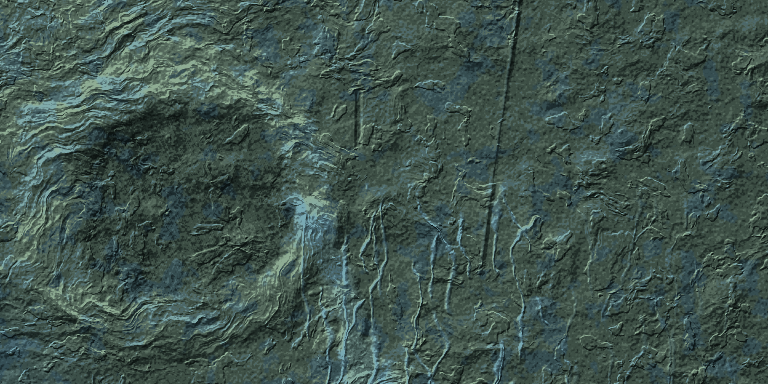
Write a WebGL 2 fragment shader that draws this texture.

```glsl
#version 300 es
precision highp float;
// Thick green-grey paint in relief: a ragged folded ring with a trailing strand,
// a long seam and thin upright veins. All parts add to one height field, which is
// lit from the upper left by finite differences and coloured by a tone ramp.
uniform vec2 u_resolution;
out vec4 fragColor;

const vec2 RING_CENTRE = vec2(0.46, 0.47);
const vec2 RING_RADII = vec2(0.36, 0.31);
const vec2 TO_LIGHT = vec2(-0.5, 0.85);
const float SAMPLE_STEP = 0.0018;
const float BASE_TONE = 0.47;
const float RELIEF_CONTRAST = 0.54;
const float GRAIN = 0.20;
const int VEINS = 22;
const vec3 SHADOW = vec3(0.05, 0.08, 0.07);
const vec3 DARK = vec3(0.13, 0.18, 0.16);
const vec3 BODY = vec3(0.24, 0.31, 0.27);
const vec3 LIGHT = vec3(0.33, 0.41, 0.36);
const vec3 SHINE = vec3(0.56, 0.68, 0.58);
const vec3 BLUE_TINT = vec3(0.85, 0.98, 1.22);

struct Layers { float ring, inside, tail, strip, seam, bead, vein, flakes, groove; };

float hash(vec2 p) {
  vec3 a = fract(p.xyx * 0.1031);
  a += dot(a, a.yzx + 33.33);
  return fract((a.x + a.y) * a.z);
}

float noise(vec2 p) {
  vec2 i = floor(p), f = fract(p);
  f = f * f * (3.0 - 2.0 * f);
  return mix(mix(hash(i), hash(i + vec2(1, 0)), f.x),
             mix(hash(i + vec2(0, 1)), hash(i + vec2(1, 1)), f.x), f.y);
}

// Sum of four octaves: x smooth, y with sharp crests
vec2 fractal(vec2 p) {
  vec2 sum = vec2(0.0);
  float amp = 0.533;
  for (int i = 0; i < 4; i++) {
    float n = noise(p);
    sum += amp * vec2(n, 1.0 - abs(2.0 * n - 1.0));
    p = mat2(1.6, 1.2, -1.2, 1.6) * p + 13.7;
    amp *= 0.5;
  }
  return sum;
}

float fbm(vec2 p) { return fractal(p).x; }
float crests(vec2 p) { return fractal(p).y; }

float below(float edge, float fade, float x) {
  return 1.0 - smoothstep(edge, edge + fade, x);
}

// Large and small domain warp
vec2 flow(vec2 p) {
  vec2 q = p + 0.14 * (vec2(fbm(p * 4.5 + 3.0), fbm(p * 4.5 + 41.0)) - 0.5);
  return q + 0.03 * (vec2(fbm(p * 24.0), fbm(p * 24.0 + 19.0)) - 0.5);
}

// Broken lines, each running upward with its own lean and wander
float veinLines(vec2 q) {
  float sum = 0.0;
  for (int i = 0; i < VEINS; i++) {
    float id = float(i), seed = hash(vec2(id, 4.0));
    float x = 0.78 + 0.052 * id + 0.5 * (hash(vec2(id, 9.0)) - 0.6) * (q.y - 0.2);
    x += 0.07 * (noise(vec2(q.y * 9.0, id * 7.0)) - 0.5);
    float width = 0.003 + 0.008 * noise(vec2(q.y * 40.0, id * 3.0));
    float broken = smoothstep(0.36, 0.5, noise(vec2(q.y * 13.0 + seed * 50.0, id)));
    float span = below(0.22 + 0.3 * seed, 0.06, q.y) * (i < 13 ? 1.0 : 0.4);
    sum = max(sum, below(0.0, width, abs(q.x - x)) * broken * span);
  }
  return sum;
}

Layers layersAt(vec2 p, vec2 q) {
  Layers k;
  float r = length((q - RING_CENTRE) / RING_RADII);
  k.ring = below(0.06, 0.12 + 0.2 * noise(p * 6.0 + 2.0), abs(r - 1.0));
  k.inside = below(0.76, 0.12, r);
  // Strand that leaves the ring at its lower right
  float across = q.x - (0.79 + 0.44 * (0.45 - q.y));
  k.tail = below(0.02, 0.04, abs(across)) * below(0.42, 0.08, q.y);
  // Long leaning seam with a smooth strip on its right
  vec2 s = mix(p, q, 0.12);
  float d = s.x - (1.25 + 0.144 * (s.y - 0.27));
  float reach = smoothstep(0.24, 0.34, p.y);
  k.strip = smoothstep(0.0, 0.01, d) * below(0.06, 0.05, d) * reach;
  k.seam = below(-0.002, 0.005, d) * smoothstep(-0.16, -0.02, d) * reach;
  k.bead = exp(-pow((d + 0.004) / 0.004, 2.0)) * reach * noise(p * 14.0);
  k.vein = veinLines(mix(p, q, 0.7));
  k.flakes = below(0.45, 0.6, p.x) * smoothstep(0.4, 0.8, p.y) * (1.0 - k.inside);
  k.groove = below(0.003, 0.009, abs(s.x - 0.935)) * below(0.06, 0.03, abs(p.y - 0.69));
  return k;
}

float paintHeight(vec2 p) {
  vec2 q = flow(p);
  Layers k = layersAt(p, q);
  float rough = (1.0 - 0.8 * k.strip) * (1.0 - 0.6 * k.ring);
  // Ground: swells, patchy sharp crests, crumbs and grain
  float patchy = 0.25 + smoothstep(0.35, 0.7, noise(p * 9.0 + 21.0));
  float h = 0.020 * fbm(q * 9.0);
  h += 0.012 * rough * patchy * crests(q * vec2(12.0, 16.0));
  h += 0.005 * rough * smoothstep(0.56, 0.68, fbm(q * 26.0 + 60.0));
  h += 0.0018 * noise(p * 140.0);
  // Ring folds turn with angle and radius
  vec2 v = (q - RING_CENTRE) / RING_RADII;
  float r = length(v);
  h += k.ring * (0.006 + 0.034 * crests(3.2 * v / max(r, 0.01) + r * vec2(3.0, 4.5)));
  // Directed strokes: scratches, strand fibres and flakes
  h += k.inside * 0.016 * crests(vec2(dot(p, vec2(27.0, 14.0)), dot(q, vec2(-3.0, 6.0))));
  h += k.tail * (0.010 + 0.014 * crests(vec2((q.x + 0.44 * q.y) * 26.0, q.y * 6.0)));
  h += k.flakes * 0.018 * crests(mat2(7.0, -7.0, 4.0, 20.0) * q);
  return h + 0.006 * k.vein + 0.003 * k.seam + 0.003 * k.bead - 0.008 * k.groove;
}

vec3 toneRamp(float t) {
  vec3 c = mix(SHADOW, DARK, smoothstep(0.0, 0.25, t));
  c = mix(c, BODY, smoothstep(0.25, 0.42, t));
  c = mix(c, LIGHT, smoothstep(0.46, 0.6, t));
  return mix(c, SHINE, smoothstep(0.64, 0.92, t));
}

void main() {
  vec2 p = gl_FragCoord.xy / u_resolution.y;
  Layers k = layersAt(p, flow(p));
  float h = paintHeight(p);
  vec2 slope = vec2(paintHeight(p + vec2(SAMPLE_STEP, 0.0)) - h,
                    paintHeight(p + vec2(0.0, SAMPLE_STEP)) - h) / SAMPLE_STEP;
  float lit = -dot(slope, TO_LIGHT);
  float tone = BASE_TONE + RELIEF_CONTRAST * lit * inversesqrt(1.0 + lit * lit);
  tone += 0.11 * k.ring + 0.15 * k.tail + 0.22 * k.vein + 0.07 * k.flakes + 0.12 * k.bead;
  tone -= 0.10 * k.inside + 0.10 * k.groove + 0.07 * smoothstep(1.1, 2.0, p.x);
  tone += 0.16 * (fbm(p * 3.0 + 30.0) - 0.5) + GRAIN * (noise(p * 240.0) - 0.5);
  // Cool tint on veins, strand, lower left, glints and a few shadows
  float glint = smoothstep(0.5, 0.68, tone);
  float cool = 0.8 * k.vein + 0.4 * k.tail + 0.5 * k.bead + 0.5 * below(0.0, 0.4, p.x + p.y);
  cool += 0.7 * smoothstep(0.45, 0.58, fbm(p * 17.0 + 77.0)) * glint;
  cool += 0.8 * smoothstep(0.57, 0.66, fbm(p * 20.0 + 50.0)) * (1.0 - glint);
  fragColor = vec4(toneRamp(tone) * mix(vec3(1.0), BLUE_TINT, min(cool, 1.0)), 1.0);
}
```
